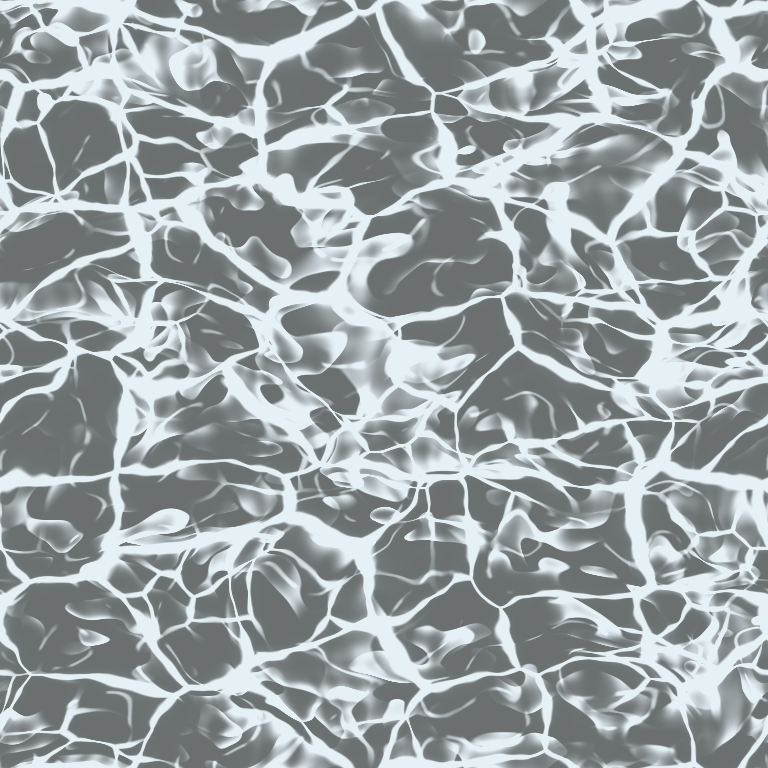
A Shadertoy shader for this texture:

```glsl
// Seamless water caustics: a pale web of refracted light over a flat grey pool floor.

const vec3 FLOOR_GREY = vec3(0.418, 0.437, 0.441);
const vec3 LIGHT_WHITE = vec3(0.900, 0.945, 0.965);
const float TAU = 6.2831853;

vec2 hash2(vec2 cell, float seed) {
    vec3 h = fract(cell.xyx * vec3(0.1031, 0.1030, 0.0973) + seed * 0.137);
    h += dot(h, h.yzx + 33.33);
    return fract((h.xx + h.yz) * h.zy);
}

// Contribution of one lattice corner; the lattice wraps after "repeats" cells.
float corner(vec2 cell, vec2 offset, vec2 f, vec2 repeats, float seed) {
    float angle = TAU * hash2(mod(cell + offset, repeats), seed).x;
    return dot(vec2(cos(angle), sin(angle)), f - offset);
}

// Tiling gradient noise, roughly -0.7 to 0.7.
float noise(vec2 uv, vec2 repeats, float seed) {
    vec2 p = uv * repeats;
    vec2 cell = floor(p);
    vec2 f = p - cell;
    vec2 u = f * f * f * (f * (f * 6.0 - 15.0) + 10.0);
    float low = mix(corner(cell, vec2(0, 0), f, repeats, seed),
                    corner(cell, vec2(1, 0), f, repeats, seed), u.x);
    float high = mix(corner(cell, vec2(0, 1), f, repeats, seed),
                     corner(cell, vec2(1, 1), f, repeats, seed), u.x);
    return mix(low, high, u.y);
}

vec2 warp(vec2 uv, vec2 repeats, float amount, float seed) {
    return uv + amount * vec2(noise(uv, repeats, seed), noise(uv, repeats, seed + 1.0));
}

vec2 site(vec2 cell, vec2 offset, vec2 repeats, float seed) {
    return offset + 0.06 + 0.88 * hash2(mod(cell + offset, repeats), seed);
}

// Distance to the nearest border of a tiling Voronoi web, in cell units.
float webDistance(vec2 uv, vec2 repeats, float seed) {
    vec2 p = uv * repeats;
    vec2 cell = floor(p);
    vec2 f = p - cell;
    vec2 nearest = vec2(0.0);
    vec2 home = vec2(0.0);
    float best = 9.0;
    for (int y = -1; y <= 1; y++)
    for (int x = -1; x <= 1; x++) {
        vec2 offset = vec2(x, y);
        vec2 r = site(cell, offset, repeats, seed) - f;
        if (dot(r, r) < best) {
            best = dot(r, r);
            nearest = r;
            home = offset;
        }
    }
    float border = 9.0;
    for (int y = -2; y <= 2; y++)
    for (int x = -2; x <= 2; x++) {
        vec2 r = site(cell, home + vec2(x, y), repeats, seed) - f;
        vec2 gap = r - nearest;
        if (dot(gap, gap) > 1e-4)
            border = min(border, dot(0.5 * (r + nearest), normalize(gap)));
    }
    return border;
}

// Bright strand with a faint glow around it.
float strand(float d, float width) {
    return 1.0 - smoothstep(0.4 * width, 1.5 * width, d) + 0.28 * exp(-d / (2.2 * width));
}

// Folded sheet of light: crisp on one side, fading on the other.
float fold(float s, float fade) {
    return smoothstep(-0.025, 0.03, s) * exp(-max(s, 0.0) * fade);
}

void mainImage(out vec4 fragColor, in vec2 fragCoord) {
    vec2 uv = fragCoord / iResolution.xy;

    // Ripples of shrinking size bend everything.
    vec2 bent = warp(uv, vec2(4, 5), 0.055, 1.0);
    bent = warp(bent, vec2(10, 14), 0.022, 3.0);
    bent = warp(bent, vec2(27, 36), 0.006, 5.0);

    // Main web and a finer web that comes and goes.
    float swell = noise(uv, vec2(9, 12), 7.0);
    float fray = noise(uv, vec2(38, 46), 8.0);
    float mainWidth = max(0.012, 0.036 + 0.07 * swell + 0.025 * fray);
    float light = strand(webDistance(bent, vec2(6, 8), 11.0), mainWidth) * (0.95 + 0.6 * swell);
    float fineMask = smoothstep(-0.08, 0.22, noise(uv, vec2(4, 6), 13.0));
    float fineWidth = max(0.015, 0.042 + 0.06 * fray);
    light += 0.8 * fineMask * strand(webDistance(bent, vec2(11, 17), 17.0), fineWidth);

    // Smeared sheets, streaked along both axes.
    float streak = noise(bent, vec2(44, 8), 19.0) + noise(bent, vec2(7, 40), 20.0);
    for (int i = 0; i < 3; i++) {
        float k = float(i);
        vec2 repeats = vec2(7.0 + 5.0 * k, 11.0 + 8.0 * k);
        float mask = smoothstep(-0.1, 0.25, noise(uv, vec2(5.0 + k, 7.0 + k), 23.0 + k));
        float s = noise(bent, repeats, 29.0 + k) - 0.08;
        light += mask * fold(s, 4.5) * max(0.0, 0.85 + 1.1 * streak);
    }

    // Hair-thin filaments.
    float hair = abs(noise(bent, vec2(9, 13), 37.0));
    light += 0.5 * (1.0 - smoothstep(0.005, 0.04, hair)) * smoothstep(-0.2, 0.2, swell + fray);

    float tone = smoothstep(0.03, 0.95, light);
    fragColor = vec4(mix(FLOOR_GREY, LIGHT_WHITE, tone), 1.0);
}
```
